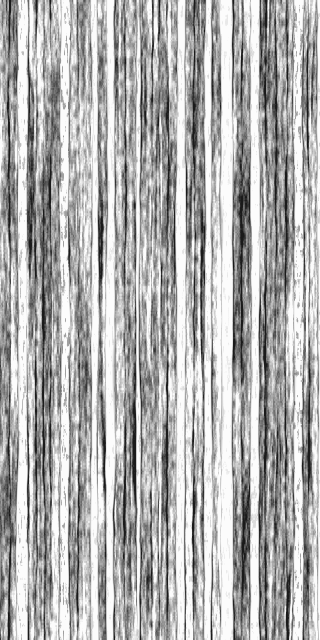
This texture is drawn by a WebGL 1 fragment shader. Its source:

```glsl
precision highp float;
// Black and white wood grain: wavering vertical strips with inked edges and fine fibres.

uniform vec2 u_resolution;

const float STRIPS = 36.0; // strips across the canvas width

float hash(vec2 p) {
  vec3 q = fract(p.xyx * vec3(0.1031, 0.1030, 0.0973));
  q += dot(q, q.yzx + 33.33);
  return fract((q.x + q.y) * q.z);
}

float noise(vec2 p) {
  vec2 i = floor(p);
  vec2 f = fract(p);
  f = f * f * (3.0 - 2.0 * f);
  return mix(mix(hash(i), hash(i + vec2(1.0, 0.0)), f.x),
             mix(hash(i + vec2(0.0, 1.0)), hash(i + vec2(1.0, 1.0)), f.x), f.y);
}

// 1 for bare pale strips, 0 for grained ones, spread evenly by the golden ratio
float paleness(float id) {
  return 1.0 - step(0.3, fract(id * 0.618 + 0.11));
}

// Left border of a strip, in strip units, wavering with height
float border(float id, float y) {
  float jitter = 0.6 * (hash(vec2(id, 7.0)) - 0.5);
  float sway = 0.26 * (noise(vec2(id * 5.0, y * 3.0)) - 0.5);
  float ripple = 0.14 * (noise(vec2(id * 5.0 + 90.0, y * 15.0)) - 0.5);
  return id + jitter + sway + ripple;
}

void main() {
  vec2 p = gl_FragCoord.xy / u_resolution.x;
  float x = p.x * STRIPS + 40.0;
  float cell = floor(x);
  float soft = 0.7 * STRIPS / u_resolution.x;

  // Strip tone, paleness and inked borders
  float pale = paleness(cell - 2.0);
  float tone = hash(vec2(cell - 2.0, 3.0));
  float speckle = hash(vec2(cell - 2.0, 17.0));
  float ink = 0.0;
  for (int k = -1; k <= 1; k++) {
    float id = cell + float(k);
    float d = x - border(id, p.y);
    float inside = smoothstep(-soft, soft, d);
    float pressure = noise(vec2(id * 3.0, p.y * 5.0 + 20.0));
    float line = exp(-d * d / 0.011) * (0.2 + 0.75 * pressure);
    float shade = inside * exp(-max(d, 0.0) / 0.22) * 0.35 * hash(vec2(id, 29.0));
    ink = max(ink, line * (1.0 - 0.4 * paleness(id)));
    ink = max(ink, shade * (1.0 - paleness(id)));
    pale = mix(pale, paleness(id), inside);
    tone = mix(tone, hash(vec2(id, 3.0)), inside);
    speckle = mix(speckle, hash(vec2(id, 17.0)), inside);
  }

  // Fibres at several scales, bent gently along the height
  float bend = 0.012 * (noise(vec2(p.x * 12.0, p.y * 3.0)) - 0.5);
  vec2 q = vec2(p.x + bend + 1.0, p.y + 1.0);
  float cloud = noise(q * vec2(22.0, 2.2)) - 0.5;
  float streak = noise(q * vec2(115.0, 5.0)) - 0.5;
  float fibre = noise(q * vec2(210.0, 42.0) + 31.0);
  float dust = hash(floor(q * vec2(256.0, 170.0))) - 0.5;
  float crack = smoothstep(0.74, 0.92, noise(q * vec2(95.0, 2.6) + 57.0));
  float gap = smoothstep(0.7, 0.9, noise(q * vec2(80.0, 2.0) + 83.0));

  // Grained strips against nearly bare ones
  float grained = 0.71 + 0.2 * (tone - 0.5) + 0.42 * cloud + 0.45 * streak
                + 0.5 * (fibre - 0.5) + 0.12 * dust - 0.3 * crack + 0.35 * gap;
  float bare = 1.02 - 0.4 * speckle * smoothstep(0.6, 0.95, fibre + 0.2 * dust)
             - 0.25 * smoothstep(0.25, 0.45, cloud);
  float value = mix(grained, bare, pale) - 0.75 * ink;

  gl_FragColor = vec4(vec3(clamp(value, 0.1, 0.99)), 1.0);
}
```
